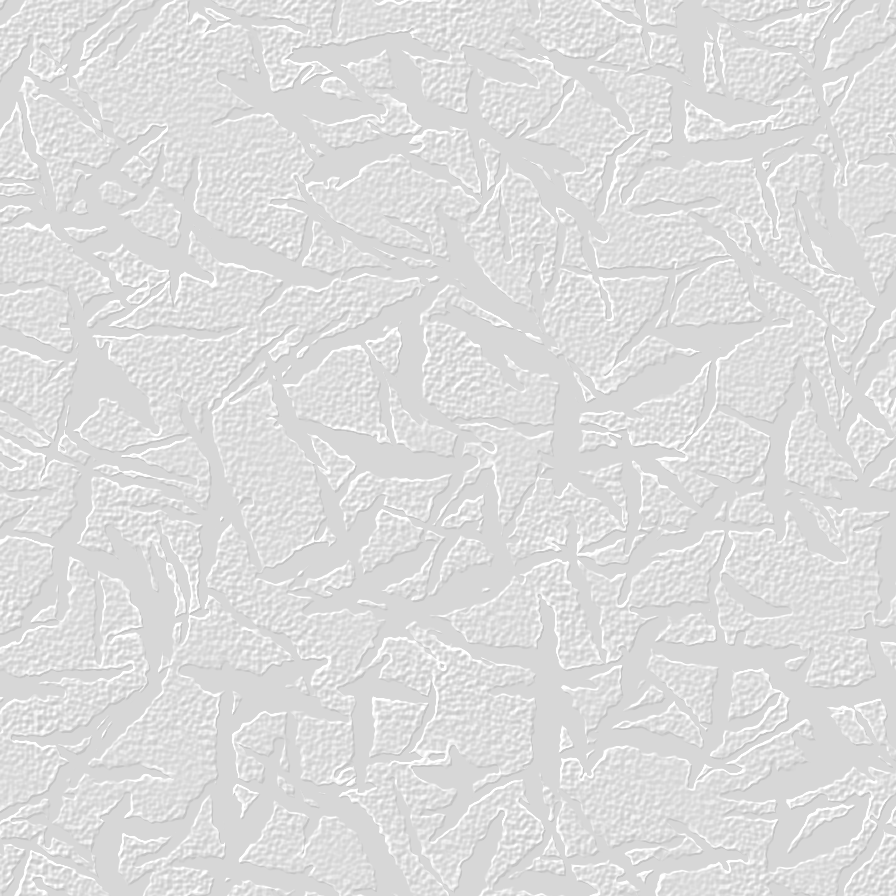
Give the GLSL for this texture, as a Shadertoy shader.

```glsl
const vec3  PLASTER      = vec3(0.842);
const float CELLS        = 9.0;     // stroke cells across the canvas
const int   STROKES      = 3;       // trowel strokes per cell
const vec2  HALF_LENGTH  = vec2(0.35, 0.92);   // in cells
const vec2  HALF_WIDTH   = vec2(0.035, 0.135); // in cells
const float GRAIN_FREQ   = 180.0;
const float EDGE_SOFT    = 0.0035;
const float RIM_WIDTH    = 0.0055;
const float STEP_HEIGHT  = 0.75;
const float RIM_HEIGHT   = 0.45;
const float GRAIN_HEIGHT = 1.15;
const float RELIEF_STEP  = 0.002;
const vec2  LIGHT_DIR    = vec2(-0.6, 0.8);
const float LIGHT_GAIN   = 0.20;
const float SHADE_GAIN   = 0.13;
const float ROUGH_LIFT   = 0.022;
const float RIM_LIFT     = 0.11;
const float DARKEST      = 0.77;

vec2 hash2(vec2 p) {
    vec3 q = fract(p.xyx * vec3(0.1031, 0.1030, 0.0973));
    q += dot(q, q.yzx + 33.33);
    return fract((q.xx + q.yz) * q.zy);
}

// Gradient noise, roughly -0.7 to 0.7
float noise(vec2 p) {
    vec2 i = floor(p), f = fract(p);
    vec2 u = f * f * f * (f * (f * 6.0 - 15.0) + 10.0);
    vec2 corner[4];
    float value[4];
    for (int k = 0; k < 4; k++) {
        corner[k] = vec2(k & 1, k >> 1);
        float angle = 6.2832 * hash2(i + corner[k] + 50.0).x;
        value[k] = dot(vec2(cos(angle), sin(angle)), f - corner[k]);
    }
    return mix(mix(value[0], value[1], u.x), mix(value[2], value[3], u.x), u.y);
}

// Signed distance to the nearest tapered trowel stroke, in canvas units
float strokeDistance(vec2 p) {
    vec2 q = p * CELLS;
    vec2 home = floor(q);
    float nearest = 1.0;
    for (int y = -1; y <= 1; y++)
    for (int x = -1; x <= 1; x++)
    for (int s = 0; s < STROKES; s++) {
        vec2 id = home + vec2(x, y);
        vec2 seed = id + float(s) * vec2(37.0, 71.0) + 11.0;
        vec2 size = hash2(seed + 120.0);
        vec2 turn = hash2(seed + 260.0);
        float angle = 3.1416 * turn.x;
        vec2 axis = vec2(cos(angle), sin(angle));
        vec2 r = q - id - hash2(seed);
        float halfLength = mix(HALF_LENGTH.x, HALF_LENGTH.y, size.x);
        float along = clamp(dot(r, axis) / halfLength, -1.0, 1.0);
        float taper = 1.0 - 0.75 * along * along;
        float halfWidth = mix(HALF_WIDTH.x, HALF_WIDTH.y, size.y * size.y) * taper;
        // slight bow keeps the strokes from looking ruled
        r += vec2(-axis.y, axis.x) * (turn.y - 0.5) * 0.3 * along * along;
        nearest = min(nearest, length(r - axis * along * halfLength) - halfWidth);
    }
    return nearest / CELLS;
}

// x: height, y: rough coat mask, z: raised rim mask
vec3 surface(vec2 p) {
    vec2 warp = vec2(noise(p * 14.0), noise(p * 14.0 + 40.0)) * 0.016;
    float ragged = noise(p * 55.0 + 9.0) * 0.006 + noise(p * 120.0) * 0.003;
    float d = strokeDistance(p + warp) + ragged;
    float rough = smoothstep(0.0, EDGE_SOFT, d);

    // rims gather in patches along the stroke borders
    float patches = smoothstep(-0.12, 0.35, noise(p * 17.0 + 70.0));
    float rim = smoothstep(0.0, 0.0015, d)
              * (1.0 - smoothstep(0.3 * RIM_WIDTH, RIM_WIDTH, d)) * patches;

    // granular coat, worn smoother in places
    float wear = clamp(0.9 + 0.8 * noise(p * 11.0 + 25.0), 0.4, 1.2);
    float grain = noise(p * GRAIN_FREQ) + 0.6 * noise(p * GRAIN_FREQ * 0.53 + 13.0);
    float height = rough * (STEP_HEIGHT + GRAIN_HEIGHT * wear * grain)
                 + RIM_HEIGHT * rim;
    return vec3(height, rough, rim);
}

void mainImage(out vec4 fragColor, in vec2 fragCoord) {
    vec2 p = fragCoord / iResolution.y;
    vec3 here = surface(p);
    float slope = here.x - surface(p + LIGHT_DIR * RELIEF_STEP).x;

    // relief lighting with gentle shadows and brighter highlights
    float tone = LIGHT_GAIN * max(slope, 0.0) + SHADE_GAIN * min(slope, 0.0);
    tone += ROUGH_LIFT * here.y + RIM_LIFT * here.z;
    fragColor = vec4(clamp(PLASTER + tone, DARKEST, 1.0), 1.0);
}
```
